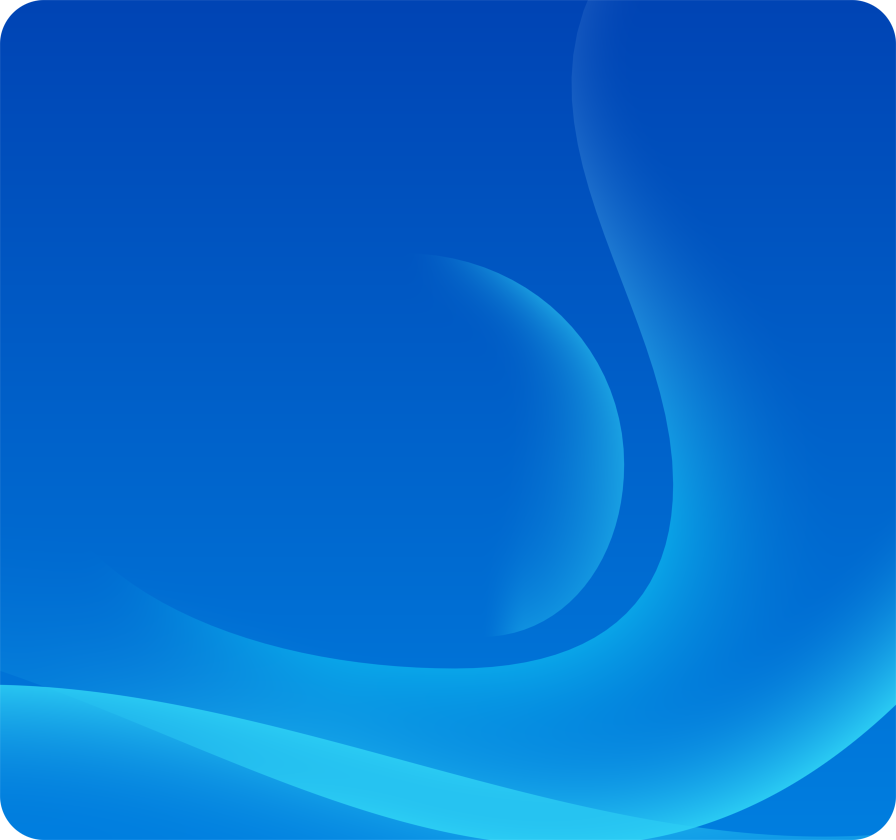
Reproduce this background procedurally as a Shadertoy shader.

```glsl
// Blue vertical gradient on a rounded card, with glowing curved ribbons:
// an S-shaped sweep, a crescent and two crossing waves. Each glow fades with
// its distance from a cubic Bezier edge and is sharp on the other side.

// Layout grid: y runs downward from the top, scaled to any canvas
const vec2 GRID = vec2(768.0, 720.0);
const float CORNER_RADIUS = 38.0;
const int CURVE_STEPS = 22;

const vec3 SKY_TOP = vec3(0.0, 0.265, 0.705);
const vec3 SKY_BOTTOM = vec3(0.0, 0.495, 0.875);
const vec3 CYAN = vec3(0.18, 0.82, 0.96);
const vec3 PALE_BLUE = vec3(0.55, 0.74, 0.95);
const vec3 SWEEP_CYAN = vec3(0.06, 0.78, 0.96);
const vec3 CARD_OUTSIDE = vec3(1.0);

// Edge heights of the waves, as Bernstein coefficients across the width
const vec4 BACK_WAVE = vec4(587.0, 592.0, 740.0, 714.0);
const vec4 BOWL_WAVE = vec4(575.0, 662.0, 848.0, 604.0);
const float WAVE_GLOW = 132.0;

vec4 bernstein(float t) {
    float u = 1.0 - t;
    return vec4(u * u * u, 3.0 * u * u * t, 3.0 * u * t * t, t * t * t);
}

vec2 bezier(vec2 a, vec2 b, vec2 c, vec2 d, float t) {
    vec4 w = bernstein(t);
    return a * w.x + b * w.y + c * w.z + d * w.w;
}

// Signed distance to a curve (positive right of its heading), and its parameter
vec2 curveDistance(vec2 p, vec2 a, vec2 b, vec2 c, vec2 d) {
    vec2 best = vec2(1e5, 0.0);
    vec2 start = a;
    for (int i = 0; i < CURVE_STEPS; i++) {
        vec2 end = bezier(a, b, c, d, float(i + 1) / float(CURVE_STEPS));
        vec2 along = end - start;
        vec2 offset = p - start;
        float h = clamp(dot(offset, along) / dot(along, along), 0.0, 1.0);
        float dist = length(offset - along * h);
        if (dist < abs(best.x)) {
            float side = along.x * offset.y - along.y * offset.x;
            best = vec2(side < 0.0 ? -dist : dist, (float(i) + h) / float(CURVE_STEPS));
        }
        start = end;
    }
    return best;
}

vec2 nearer(vec2 a, vec2 b) {
    return abs(a.x) < abs(b.x) ? a : b;
}

// Signed distance below a wave edge
float waveDistance(vec2 p, vec4 edge) {
    float t = p.x / GRID.x;
    float y = dot(edge, bernstein(t));
    float slope = (dot(edge, bernstein(t + 0.01)) - y) / (0.01 * GRID.x);
    return (p.y - y) / sqrt(1.0 + slope * slope);
}

// Full at the edge, fading inward over the given width
float edgeGlow(float d, float width, float pixel) {
    float fade = clamp(1.0 - max(d, 0.0) / width, 0.0, 1.0);
    return fade * fade * smoothstep(-0.7 * pixel, 0.7 * pixel, d);
}

void mainImage(out vec4 fragColor, in vec2 fragCoord) {
    vec2 uv = fragCoord / iResolution.xy;
    vec2 p = vec2(uv.x, 1.0 - uv.y) * GRID;
    float pixel = GRID.y / iResolution.y;
    vec3 color = mix(SKY_BOTTOM, SKY_TOP, uv.y);

    // S-shaped sweep, glowing on its outer side
    vec2 waist = vec2(577.0, 415.0);
    vec2 base = vec2(390.0, 573.0);
    vec2 upper = curveDistance(p, vec2(508.0, -10.0), vec2(442.0, 130.0), vec2(577.0, 270.0), waist);
    vec2 bend = curveDistance(p, waist, vec2(577.0, 520.0), vec2(510.0, 573.0), base);
    vec2 tail = curveDistance(p, base, vec2(270.0, 573.0), vec2(140.0, 540.0), vec2(70.0, 463.0));
    vec2 sweep = nearer(upper, nearer(bend + vec2(0.0, 1.0), tail + vec2(0.0, 2.0)));
    float descent = smoothstep(0.0, 1.2, sweep.y);
    float tailFade = 1.0 - smoothstep(2.2, 3.0, sweep.y);
    float sweepWidth = mix(50.0, 150.0, descent) * mix(0.35, 1.0, tailFade);
    float sweepGlow = edgeGlow(-sweep.x, sweepWidth, pixel) * mix(0.12, 0.6, descent) * tailFade;
    color = mix(color, mix(PALE_BLUE, SWEEP_CYAN, descent), sweepGlow);

    // Crescent, glowing on its inner side
    vec2 rim = vec2(535.0, 398.0);
    vec2 rimTop = curveDistance(p, vec2(345.0, 217.0), vec2(455.0, 217.0), vec2(535.0, 300.0), rim);
    vec2 rimLow = curveDistance(p, rim, vec2(535.0, 480.0), vec2(485.0, 546.0), vec2(412.0, 546.0));
    vec2 crescent = nearer(rimTop, rimLow + vec2(0.0, 1.0));
    float lower = smoothstep(250.0, 420.0, p.y);
    float fadeStart = mix(345.0, 412.0, lower);
    float sideFade = smoothstep(fadeStart, fadeStart + mix(130.0, 40.0, lower), p.x);
    float crescentGlow = edgeGlow(crescent.x, mix(60.0, 115.0, lower), pixel);
    crescentGlow *= mix(0.56, 0.34, smoothstep(0.9, 1.8, crescent.y)) * sideFade;
    color = mix(color, CYAN, crescentGlow);

    // Back wave glows downward, bowl wave glows upward
    float backGlow = edgeGlow(waveDistance(p, BACK_WAVE), WAVE_GLOW, pixel);
    color = mix(color, CYAN, backGlow * mix(0.87, 0.35, smoothstep(350.0, 700.0, p.x)));
    float bowlGlow = edgeGlow(-waveDistance(p, BOWL_WAVE), WAVE_GLOW, pixel);
    color = mix(color, CYAN, bowlGlow * mix(0.1, 0.92, smoothstep(0.0, 350.0, p.x)));

    // Rounded card corners
    vec2 corner = abs(p - 0.5 * GRID) - 0.5 * GRID + CORNER_RADIUS;
    float card = length(max(corner, 0.0)) - CORNER_RADIUS;
    color = mix(color, CARD_OUTSIDE, smoothstep(-0.7 * pixel, 0.7 * pixel, card));

    fragColor = vec4(color, 1.0);
}
```
